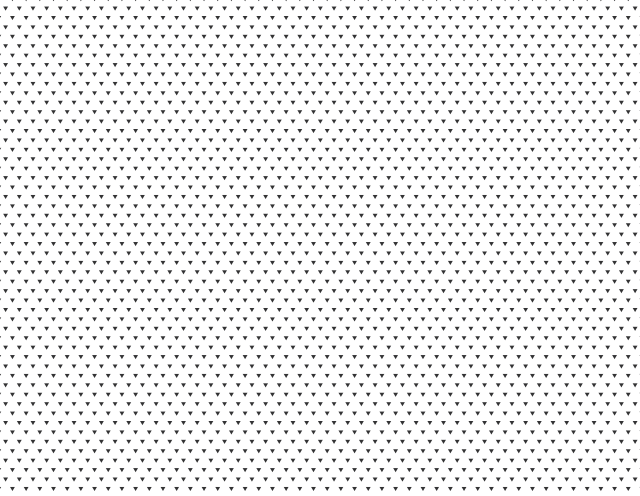
A WebGL 2 fragment shader for this pattern:

```glsl
#version 300 es
precision highp float;
// Small dark triangles pointing down on white, in staggered rows.
// Each sample is folded into its nearest lattice cell and measured against one
// triangle; a grid of samples per pixel keeps the tiny shapes crisp and smooth.

uniform vec2 u_resolution;
out vec4 fragColor;

// Lengths are fractions of the canvas height, from the lower left.
const vec2 PITCH = vec2(0.02759, 0.01899);      // column and row spacing
const vec2 FIRST = vec2(0.02508, 0.01414);      // centre of one triangle in row 0
const float ROW_SHIFT = 0.5;                    // stagger of odd rows, in columns
const vec2 HALF_SIZE = vec2(0.00488, 0.00412);  // half width, half height
const vec3 PAPER = vec3(1.0);
const vec3 INK = vec3(0.2, 0.2, 0.205);
const int SAMPLES = 4;                          // samples per pixel side

// Signed distance to the edges of a downward triangle, negative inside.
float triangleDistance(vec2 p, vec2 halfSize) {
  vec2 sideNormal = normalize(vec2(2.0 * halfSize.y, -halfSize.x));
  float side = dot(vec2(abs(p.x), p.y + halfSize.y), sideNormal);
  return max(side, p.y - halfSize.y);
}

// Offset from the nearest triangle centre of the staggered lattice.
vec2 latticeOffset(vec2 p) {
  vec2 cell = (p - FIRST) / PITCH;
  float row = floor(cell.y + 0.5);
  cell.x -= ROW_SHIFT * mod(row, 2.0);
  return (fract(cell + 0.5) - 0.5) * PITCH;
}

void main() {
  float pixel = 1.0 / u_resolution.y;
  float softness = 0.5 * pixel / float(SAMPLES);

  // Average the ink coverage over the pixel.
  float coverage = 0.0;
  for (int j = 0; j < SAMPLES; j++) {
    for (int i = 0; i < SAMPLES; i++) {
      vec2 jitter = (vec2(i, j) + 0.5) / float(SAMPLES) - 0.5;
      vec2 p = (gl_FragCoord.xy + jitter) * pixel;
      float d = triangleDistance(latticeOffset(p), HALF_SIZE);
      coverage += 1.0 - smoothstep(-softness, softness, d);
    }
  }
  coverage /= float(SAMPLES * SAMPLES);

  fragColor = vec4(mix(PAPER, INK, coverage), 1.0);
}
```
